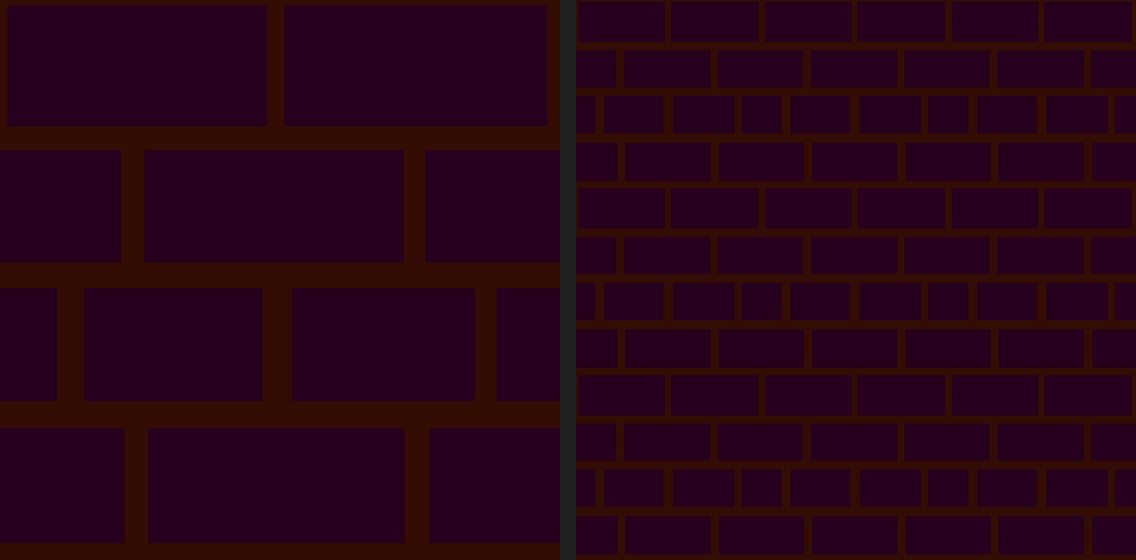
Left: one tile. Right: repeated 3 by 3.
Reproduce this pattern procedurally as a Shadertoy shader.

```glsl
// Flat dark plum brick wall: four uneven courses in wide brown mortar, tiling both ways.

// Bottom and top of the bricks in each course, lowest first
const vec2 courseSpan[4] = vec2[4](
    vec2(.0299, .2357), vec2(.2839, .4857), vec2(.5313, .7318), vec2(.7747, .9909));

// First upright joint, spacing, and change of spacing in each course
const vec3 jointLayout[4] = vec3[4](
    vec3(.2435, .5013, 0.), vec3(.1263, .3663, .0022),
    vec3(.2370, .5032, 0.), vec3(.4922, .5032, 0.));

// Half widths of the upright joints in each course
const vec3 jointHalfWidth[4] = vec3[4](
    vec3(.0208, .0221, 0.), vec3(.0234, .0260, .0189),
    vec3(.0208, .0189, 0.), vec3(.0156, .0176, 0.));

// Coverage inside a signed distance, softened over one pixel
float coverage(float dist, float pixel) {
    return clamp(.5 - dist / pixel, 0., 1.);
}

// Shortest distance between two positions on the unit loop
float wrappedDistance(float a, float b) {
    return abs(fract(a - b + .5) - .5);
}

float brickCoverage(vec2 uv, vec2 pixel) {
    float bricks = 0.;
    for (int row = 0; row < 4; row++) {
        vec2 span = courseSpan[row];
        float course = coverage(max(span.x - uv.y, uv.y - span.y), pixel.y);

        // Cut the course into bricks
        int jointCount = row == 1 ? 3 : 2;
        for (int i = 0; i < jointCount; i++) {
            vec3 layout_ = jointLayout[row];
            float n = float(i);
            float center = layout_.x + n * (layout_.y + n * layout_.z);
            float joint = wrappedDistance(uv.x, center) - jointHalfWidth[row][i];
            course *= 1. - coverage(joint, pixel.x);
        }
        bricks += course;
    }
    return bricks;
}

void mainImage(out vec4 fragColor, in vec2 fragCoord) {
    vec2 pixel = 1. / iResolution.xy;
    vec2 uv = fract(fragCoord * pixel);
    vec3 mortarColor = vec3(.20, .05, .01);
    vec3 brickColor = vec3(.15, .00, .11);
    fragColor = vec4(mix(mortarColor, brickColor, brickCoverage(uv, pixel)), 1.);
}
```
